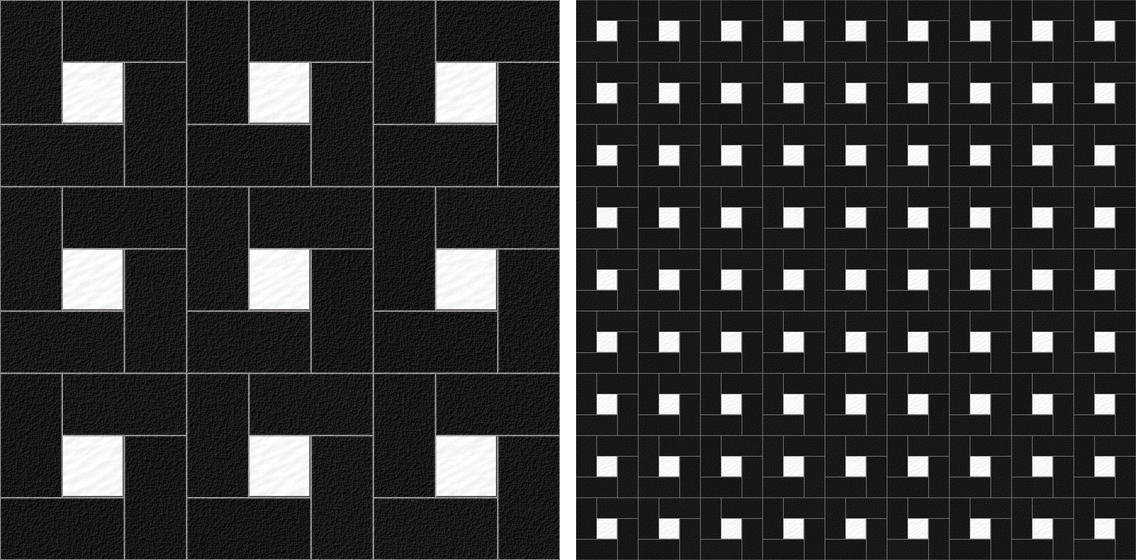
Left, the tile; right, the same tile 3 across and 3 down.
A Shadertoy shader for this pattern:

```glsl
// Pinwheel paving: four rough black slabs around a white stone, with thin pale joints.
#define REPEATS 3.0
#define JOINT_HALF 0.012
#define SHADOW_WIDTH 0.03
#define GRAIN_CELLS 230.0
#define GRAIN_GAIN 0.13
#define STREAK_GAIN 0.07
#define SLAB_VARIATION 0.012
#define SLAB_COLOR vec3(0.088)
#define STONE_COLOR vec3(0.975)
#define JOINT_COLOR vec3(0.62, 0.61, 0.60)
#define SHADOW_COLOR vec3(0.30, 0.29, 0.29)

vec2 hash22(vec2 p) {
    vec3 h = fract(p.xyx * vec3(0.1031, 0.1030, 0.0973));
    h += dot(h, h.yzx + 33.33);
    return fract((h.xx + h.yz) * h.zy);
}

// Distance to the nearest cell point; the lattice wraps at the given period
float cellular(vec2 p, vec2 period) {
    vec2 cell = floor(p), local = p - cell;
    float nearest = 4.0;
    for (int y = -1; y <= 1; y++)
    for (int x = -1; x <= 1; x++) {
        vec2 o = vec2(x, y);
        vec2 d = o + hash22(mod(cell + o, period)) - local;
        nearest = min(nearest, dot(d, d));
    }
    return sqrt(nearest);
}

float grainHeight(vec2 uv) {
    vec2 fine = vec2(GRAIN_CELLS), coarse = floor(fine * 0.45);
    return cellular(uv * fine, fine) + 0.7 * cellular(uv * coarse, coarse);
}

// Whole-number shear keeps the slanted streaks periodic
float streakHeight(vec2 uv) {
    vec2 period = vec2(20.0, 36.0);
    return cellular(vec2(uv.x + uv.y, 2.0 * uv.y - uv.x) * period, period);
}

float box(vec2 p, vec2 halfSize) {
    vec2 d = abs(p) - halfSize;
    return length(max(d, 0.0)) + min(max(d.x, d.y), 0.0);
}

void mainImage(out vec4 fragColor, in vec2 fragCoord) {
    vec2 uv = fragCoord / iResolution.xy;
    vec2 id = floor(uv * REPEATS);
    vec2 p = fract(uv * REPEATS) * 3.0 - 1.5;
    float px = 3.0 * REPEATS / min(iResolution.x, iResolution.y);

    // Four slabs, each a quarter turn from the last
    float joint = 1e3, slab = 0.0;
    vec2 q = p;
    for (int i = 0; i < 4; i++) {
        float d = box(q - vec2(-1.0, 0.5), vec2(0.5, 1.0));
        joint = min(joint, abs(d));
        if (d < 0.0) slab = float(i);
        q = vec2(-q.y, q.x);
    }

    // Relief lit from the upper left
    vec2 light = vec2(-1.0, 1.0);
    float grain = grainHeight(uv - 0.0007 * light) - grainHeight(uv + 0.0007 * light);
    float streak = streakHeight(uv - 0.002 * light) - streakHeight(uv + 0.002 * light);

    // Black slabs, each with its own shade
    float shade = hash22(id * 4.0 + vec2(slab, 7.0)).x - 0.5;
    vec3 color = max(SLAB_COLOR + GRAIN_GAIN * grain + SLAB_VARIATION * shade, 0.025);

    // White stone with a shadow along its right and bottom edges
    vec3 stone = STONE_COLOR + STREAK_GAIN * streak + 0.03 * grain;
    float rim = min(0.5 - p.x, p.y + 0.5);
    stone = mix(stone, SHADOW_COLOR, clamp((SHADOW_WIDTH - rim) / px + 0.5, 0.0, 1.0));
    color = mix(color, stone, clamp(0.5 - box(p, vec2(0.5)) / px, 0.0, 1.0));

    // Joints, slightly uneven in tone
    float cover = clamp((JOINT_HALF - joint) / px + 0.5, 0.0, 1.0);
    color = mix(color, JOINT_COLOR + 0.1 * grain, cover);

    fragColor = vec4(clamp(color, 0.0, 1.0), 1.0);
}
```
